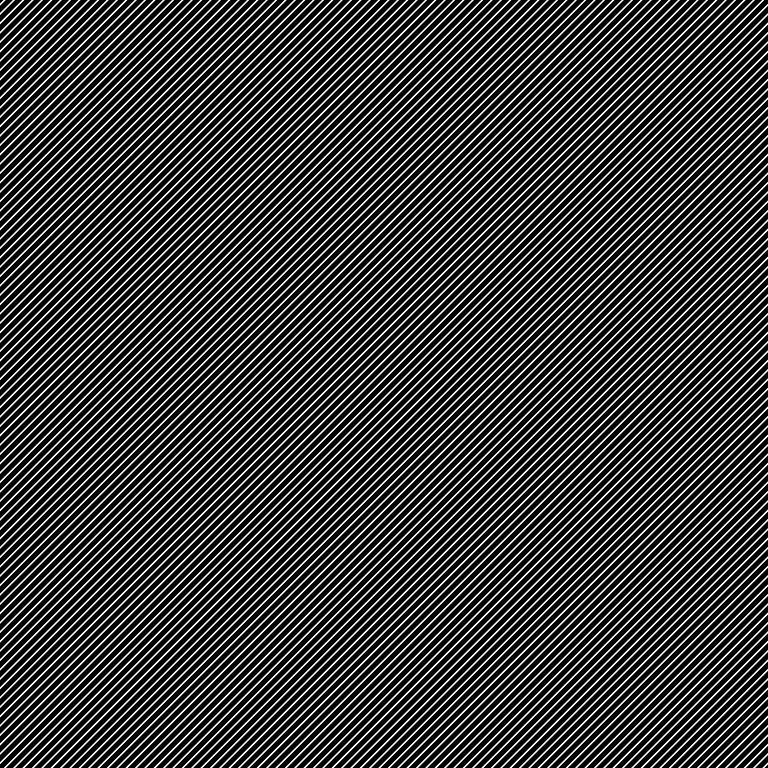
Reproduce this pattern procedurally as a WebGL 1 fragment shader.

```glsl
precision highp float;
// Fine white pinstripes on black, rising to the right at 45 degrees.
// A whole number of stripes crosses each axis, so the tile wraps;
// each stripe is a repeated distance with a one-pixel smoothed edge.

uniform vec2 u_resolution;

const float STRIPE_COUNT = 82.0;   // stripes across and down
const float STRIPE_WIDTH = 0.235;  // share of one repeat
const float EDGE_PIXELS = 1.15;    // edge softness along an axis
const vec3 GROUND_COLOR = vec3(0.004);
const vec3 STRIPE_COLOR = vec3(0.99);

// Distance to the middle of the nearest stripe, in repeats.
float stripeDistance(vec2 uv, float count) {
  return abs(fract((uv.x - uv.y) * count) - 0.5);
}

// Linear coverage of a band with the given width and edge softness.
float bandCoverage(float dist, float width, float softness) {
  return clamp(0.5 + (0.5 * width - dist) / softness, 0.0, 1.0);
}

void main() {
  vec2 uv = gl_FragCoord.xy / u_resolution;

  // Edge softness converted from pixels to repeats
  float softness = EDGE_PIXELS * STRIPE_COUNT / min(u_resolution.x, u_resolution.y);

  float dist = stripeDistance(uv, STRIPE_COUNT);
  float coverage = bandCoverage(dist, STRIPE_WIDTH, softness);
  gl_FragColor = vec4(mix(GROUND_COLOR, STRIPE_COLOR, coverage), 1.0);
}
```
